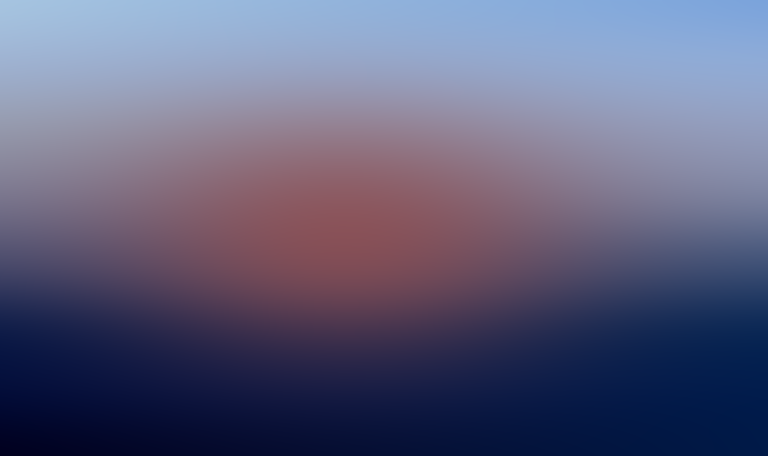
Write a Shadertoy shader that draws this background.

```glsl
const int STOPS = 8;

// Smooth Catmull-Rom blend through evenly spaced colours
vec3 smoothRamp(vec3 stops[STOPS], float position) {
    float scaled = clamp(position, 0.0, 1.0) * float(STOPS - 1);
    int index = min(int(scaled), STOPS - 2);
    float t = scaled - float(index);
    vec3 before = stops[max(index - 1, 0)];
    vec3 start = stops[index];
    vec3 end = stops[index + 1];
    vec3 after = stops[min(index + 2, STOPS - 1)];
    vec3 linear = end - before;
    vec3 quadratic = 2.0 * before - 5.0 * start + 4.0 * end - after;
    vec3 cubic = 3.0 * (start - end) + after - before;
    return start + 0.5 * t * (linear + t * (quadratic + t * cubic));
}

// Soft elliptical falloff, equal to one at its centre
float softGlow(vec2 point, vec2 centre, vec2 spread) {
    vec2 offset = (point - centre) / spread;
    return exp(-0.5 * dot(offset, offset));
}

void mainImage(out vec4 fragColor, in vec2 fragCoord) {
    vec2 uv = fragCoord / iResolution.xy;

    // Side gradients, listed from bottom to top
    vec3 leftStops[STOPS] = vec3[STOPS](
        vec3(0.00, 0.00, 0.12), vec3(0.00, 0.045, 0.22),
        vec3(0.04, 0.11, 0.29), vec3(0.27, 0.30, 0.44),
        vec3(0.47, 0.48, 0.58), vec3(0.58, 0.61, 0.69),
        vec3(0.62, 0.70, 0.82), vec3(0.65, 0.77, 0.88));
    vec3 rightStops[STOPS] = vec3[STOPS](
        vec3(0.00, 0.10, 0.28), vec3(0.00, 0.11, 0.30),
        vec3(0.04, 0.16, 0.34), vec3(0.25, 0.33, 0.48),
        vec3(0.48, 0.52, 0.64), vec3(0.57, 0.62, 0.75),
        vec3(0.56, 0.67, 0.84), vec3(0.48, 0.64, 0.86));
    vec3 leftSky = smoothRamp(leftStops, uv.y);
    vec3 rightSky = smoothRamp(rightStops, uv.y);
    vec3 color = mix(leftSky, rightSky, uv.x);

    // Rose glow over the dusk horizon
    vec3 rose = vec3(0.58, 0.30, 0.30);
    float glow = softGlow(uv, vec2(0.45, 0.48), vec2(0.22, 0.19));
    color = mix(color, rose, 0.8 * glow);

    fragColor = vec4(clamp(color, 0.0, 1.0), 1.0);
}
```
